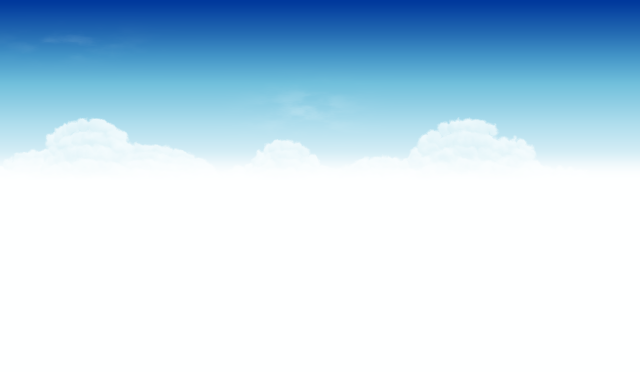
Write a Shadertoy shader that draws this background.

```glsl
// Deep blue sky fading into white, with a bank of soft cumulus clouds.

const float HORIZON = 0.5;
const vec3 CLOUD_LIGHT = vec3(0.985, 0.998, 1.0);
const vec3 CLOUD_SHADE = vec3(0.86, 0.945, 0.965);

float hash(vec2 p) {
    return fract(sin(dot(p, vec2(127.1, 311.7))) * 43758.5);
}

float noise(vec2 p) {
    vec2 cell = floor(p), f = fract(p);
    f = f * f * (3.0 - 2.0 * f);
    float low = mix(hash(cell), hash(cell + vec2(1, 0)), f.x);
    float high = mix(hash(cell + vec2(0, 1)), hash(cell + vec2(1, 1)), f.x);
    return mix(low, high, f.y);
}

float fbm(vec2 p) {
    float sum = 0.0, amplitude = 0.5;
    for (int i = 0; i < 5; i++) {
        sum += amplitude * noise(p);
        p = p * 2.03 + 17.3;
        amplitude *= 0.5;
    }
    return sum;
}

// Vertical gradient; depth is measured down from the top
vec3 skyColor(float depth) {
    vec3 c = mix(vec3(0.0, 0.22, 0.61), vec3(0.04, 0.28, 0.64), smoothstep(0.0, 0.035, depth));
    c = mix(c, vec3(0.14, 0.42, 0.70), clamp((depth - 0.03) / 0.06, 0.0, 1.0));
    c = mix(c, vec3(0.26, 0.58, 0.78), clamp((depth - 0.09) / 0.06, 0.0, 1.0));
    c = mix(c, vec3(0.44, 0.75, 0.86), clamp((depth - 0.15) / 0.074, 0.0, 1.0));
    c = mix(c, vec3(0.69, 0.87, 0.93), clamp((depth - 0.224) / 0.111, 0.0, 1.0));
    return mix(c, vec3(1.0), clamp((depth - 0.335) / 0.16, 0.0, 1.0));
}

float mound(float x, float center, float halfWidth, float height) {
    float t = (x - center) / halfWidth;
    return height * sqrt(max(1.0 - t * t, 0.0));
}

// Height of the cloud bank above the horizon
float cloudProfile(float x) {
    float left = max(mound(x, 0.235, 0.135, 0.185), mound(x, 0.09, 0.11, 0.095));
    left = max(left, mound(x, 0.38, 0.21, 0.115));
    float middle = max(mound(x, 0.765, 0.09, 0.125), mound(x, 0.76, 0.19, 0.07));
    float right = max(mound(x, 1.25, 0.155, 0.182), mound(x, 1.385, 0.06, 0.13));
    right = max(right, mound(x, 1.05, 0.17, 0.08));
    right = max(right, mound(x, 1.48, 0.12, 0.055));
    return max(left, max(middle, right));
}

// Blends one row of round puffs over the cloud (rgb, coverage)
vec4 puffRow(vec4 cloud, vec2 p, float row, float level, float softness) {
    const float SPACING = 0.02;
    float cell = floor(p.x / SPACING);
    for (int i = -2; i <= 2; i++) {
        vec2 id = vec2(cell + float(i), row);
        float x = (id.x + hash(id)) * SPACING;
        float height = cloudProfile(x);
        float radius = min(mix(0.013, 0.032, hash(id + 31.7)), height * 0.5);
        vec2 local = p - vec2(x, HORIZON + height * level - radius);
        float cover = smoothstep(softness, -softness, length(local) - radius);
        cover *= smoothstep(0.004, 0.02, height);
        float light = smoothstep(-0.03, 0.025, local.y + 0.3 * local.x);
        vec3 tint = mix(CLOUD_SHADE, CLOUD_LIGHT, light);
        cloud.rgb = mix(cloud.rgb, tint, cover * 0.65);
        cloud.a = max(cloud.a, cover);
    }
    return cloud;
}

// Cloud body with four rows of puffs from the crest downward
vec4 cloudBank(vec2 p, float softness) {
    float body = cloudProfile(p.x) - 0.015 - (p.y - HORIZON);
    vec4 cloud = vec4(mix(CLOUD_SHADE, CLOUD_LIGHT, 0.7), smoothstep(0.0, 0.03, body));
    for (int row = 0; row < 4; row++) {
        cloud = puffRow(cloud, p, float(row), 1.0 - 0.2 * float(row), softness);
    }
    return cloud;
}

// Faint streak of vapour inside an elliptical area
float wisp(vec2 p, vec2 center, vec2 size) {
    vec2 q = (p - center) / size;
    return exp(-dot(q, q)) * smoothstep(0.35, 0.75, fbm(p * vec2(14.0, 38.0)));
}

void mainImage(out vec4 fragColor, in vec2 fragCoord) {
    vec2 p = fragCoord / iResolution.y;
    p.x *= 1.718 * iResolution.y / iResolution.x;
    vec3 color = skyColor(1.0 - p.y);

    // High vapour
    float vapour = 0.22 * wisp(p, vec2(0.82, 0.70), vec2(0.12, 0.06));
    vapour += 0.10 * wisp(p, vec2(0.19, 0.88), vec2(0.16, 0.04));
    color = mix(color, vec3(1.0), vapour);

    // Cumulus with ragged edges
    vec2 ragged = vec2(fbm(p * 55.0), fbm(p * 55.0 + 40.0)) - 0.48;
    vec4 cloud = cloudBank(p + ragged * 0.02, 0.003 + 0.7 / iResolution.y);
    float density = 0.82 + 0.25 * (fbm(p * 24.0) - 0.5);
    color = mix(color, cloud.rgb, cloud.a * density);

    // White haze below the clouds
    color = mix(color, vec3(0.997, 1.0, 1.0), smoothstep(0.60, 0.505, p.y));
    fragColor = vec4(color, 1.0);
}
```
